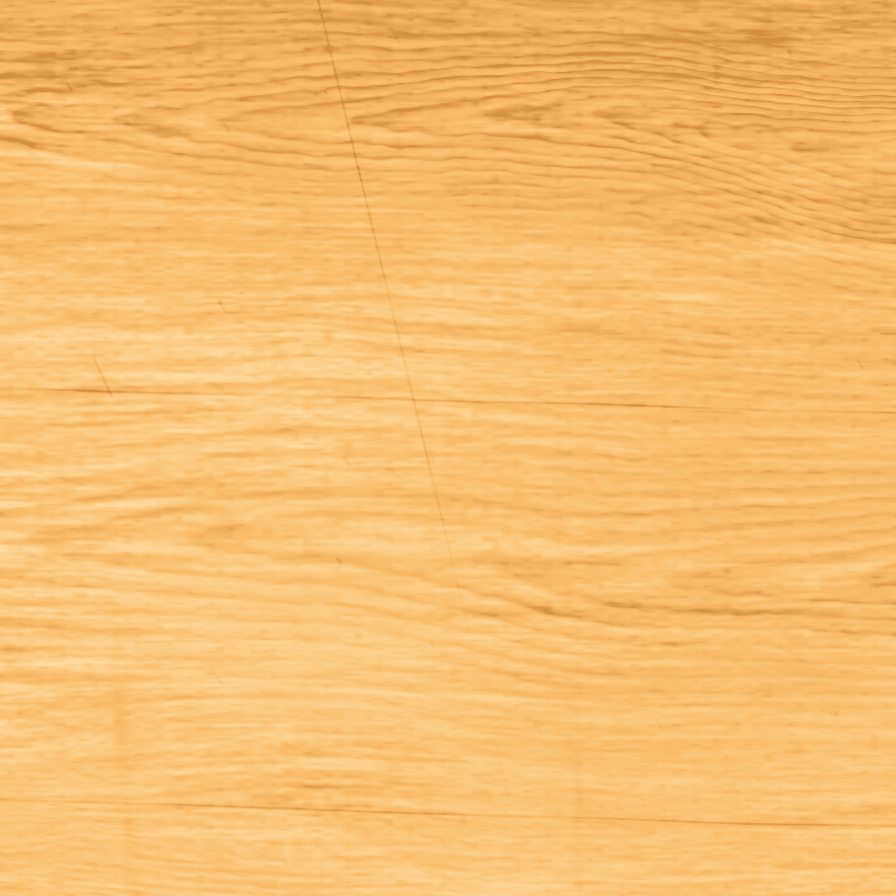
Give the GLSL for this texture, as a three.js fragment shader.

```glsl
varying vec2 vUv;

const vec3 DEEP_WOOD = vec3(0.83, 0.56, 0.25);
const vec3 MID_WOOD = vec3(0.975, 0.738, 0.415);
const vec3 PALE_WOOD = vec3(1.0, 0.855, 0.62);
const float BASE_TONE = 0.645;
const float RING_DEPTH = 0.29;
const float GRAIN_DEPTH = 0.23;
const float BAND_DEPTH = 0.10;
const float VEIN_DEPTH = 0.13;
const float PORE_DEPTH = 0.12;
const float SEAM_TILT = 0.03;
const float SEAM_WIDTH = 0.0016;
const float UPPER_SEAM = 0.568;
const float LOWER_SEAM = 0.107;
const float SCRATCH_WIDTH = 0.0015;
const int SPECK_COUNT = 26;

float hash(vec2 p) {
  vec3 q = fract(p.xyx * 0.1031);
  q += dot(q, q.yzx + 33.33);
  return fract((q.x + q.y) * q.z);
}

float noise(vec2 p) {
  vec2 cell = floor(p);
  vec2 f = fract(p);
  f = f * f * (3.0 - 2.0 * f);
  float low = mix(hash(cell), hash(cell + vec2(1.0, 0.0)), f.x);
  float high = mix(hash(cell + vec2(0.0, 1.0)), hash(cell + 1.0), f.x);
  return mix(low, high, f.y);
}

float signedNoise(vec2 p) {
  return noise(p) - 0.5;
}

// Soft stroke around a segment
float stroke(vec2 p, vec2 a, vec2 b, float width) {
  vec2 along = b - a;
  float h = clamp(dot(p - a, along) / dot(along, along), 0.0, 1.0);
  return 1.0 - smoothstep(0.2 * width, 1.6 * width, length(p - a - along * h));
}

// Nested arches with tips pointing left: thin dark rim, then a pale band
float cathedral(vec2 p, float axis, float spread, float opening, float spacing, float phase, float jag) {
  float dy = p.y - axis;
  float fade = exp(-dy * dy / (spread * spread));
  float level = (sqrt(dy * dy + 0.00014) - opening * p.x * fade) / spacing + phase;
  level += 0.7 * signedNoise(vec2(p.x * 3.5, p.y * 14.0 + 5.0));
  level += jag * signedNoise(vec2(p.x * 45.0, p.y * 90.0));
  float t = fract(level);
  float strength = mix(0.6, 1.0, hash(vec2(floor(level) + 40.0, phase * 50.0)));
  strength *= 0.55 + 0.8 * noise(p * vec2(7.0, 18.0) + 9.0);
  float rim = smoothstep(0.5, 0.84, t) * (1.0 - smoothstep(0.86, 1.0, t));
  float shade = t * t * (1.0 - smoothstep(0.84, 1.0, t));
  float pale = smoothstep(0.0, 0.12, t) * (1.0 - smoothstep(0.12, 0.6, t));
  return (0.75 * rim + 0.5 * shade - 0.45 * pale) * strength * sqrt(fade);
}

// Hair-fine fibres, sparse dark veins and short pores
float fibres(vec2 p) {
  float fine = signedNoise(p * vec2(9.0, 190.0)) + signedNoise(p * vec2(20.0, 290.0) + 31.0);
  fine += 0.8 * signedNoise(p * vec2(90.0, 270.0) + 71.0);
  float bands = signedNoise(p * vec2(1.6, 34.0) + 7.0) + 0.6 * signedNoise(p * vec2(2.5, 75.0) + 17.0);
  float patches = 0.45 + noise(p * vec2(3.0, 9.0) + 23.0);
  float vein = smoothstep(0.7, 0.95, noise(p * vec2(2.6, 95.0) + 57.0));
  float streak = smoothstep(0.72, 0.95, noise(p * vec2(2.2, 90.0) + 47.0));
  float pores = smoothstep(0.62, 0.95, noise(p * vec2(85.0, 270.0) + 3.0));
  return GRAIN_DEPTH * fine * patches + BAND_DEPTH * bands + VEIN_DEPTH * (streak - vein) * patches - PORE_DEPTH * pores;
}

float seam(float height, float x, float at) {
  float wear = smoothstep(0.2, 0.65, noise(vec2(x * 7.0, at * 90.0)));
  float offset = abs(height - at + 0.004 * signedNoise(vec2(x * 6.0, at * 40.0)));
  float line = 1.0 - smoothstep(0.2 * SEAM_WIDTH, 1.6 * SEAM_WIDTH, offset);
  return (0.34 * line + 0.07 * exp(-offset / 0.004)) * mix(0.35, 1.0, wear);
}

// Fine marks scattered at a steep slant
float specks(vec2 p) {
  float marks = 0.0;
  for (int i = 0; i < SPECK_COUNT; i++) {
    float id = float(i) + 1.0;
    vec2 start = vec2(hash(vec2(id, 3.7)), hash(vec2(id, 8.3)));
    vec2 reach = vec2(0.006, -0.009) * (0.2 + hash(vec2(id, 5.1)));
    marks = max(marks, stroke(p, start, start + reach, 0.0018) * hash(vec2(id, 1.9)));
  }
  return marks;
}

void main() {
  vec2 uv = vUv;
  float height = uv.y + SEAM_TILT * uv.x;
  vec2 flow = uv;
  flow.y += 0.022 * signedNoise(uv * vec2(3.0, 6.0)) + 0.006 * signedNoise(uv * vec2(11.0, 16.0));

  // Broad light, darkest along the top
  float tone = BASE_TONE - 0.27 * smoothstep(0.62, 1.0, uv.y);
  tone -= 0.13 * uv.x * smoothstep(0.0, 0.6, uv.y);
  vec2 glow = uv - vec2(0.33, 0.36);
  tone += 0.12 * exp(-8.0 * dot(glow, glow));
  tone += 0.14 * signedNoise(uv * vec2(3.0, 7.0) + 60.0);

  // Growth rings and fibres
  float upperAxis = 0.865 - 0.05 * smoothstep(0.65, 1.0, uv.x);
  float lowerAxis = 0.405 - 0.045 * smoothstep(0.35, 0.7, uv.x);
  tone -= RING_DEPTH * cathedral(flow, upperAxis, 0.085, 0.18, 0.023, 0.42, 0.36);
  tone -= RING_DEPTH * cathedral(flow, lowerAxis, 0.125, 0.13, 0.030, 0.70, 0.16);
  tone += fibres(vec2(flow.x, flow.y + 0.5 * SEAM_TILT * uv.x));

  // Board seams and small knot
  tone -= seam(height, uv.x, UPPER_SEAM) + seam(height, uv.x, LOWER_SEAM);
  vec2 knot = (flow - vec2(0.855, 0.965)) / vec2(0.024, 0.014);
  tone -= 0.22 * exp(-dot(knot, knot));

  // Scratches, specks and faint upright smudges
  float scratch = stroke(uv, vec2(0.355, 1.0), vec2(0.57, 0.1), SCRATCH_WIDTH);
  tone -= 0.22 * scratch * mix(0.15, 1.0, smoothstep(0.25, 0.55, uv.y)) * (0.5 + noise(uv * 30.0));
  tone -= 0.26 * stroke(uv, vec2(0.105, 0.6), vec2(0.125, 0.557), SCRATCH_WIDTH);
  tone -= 0.22 * specks(uv);
  float smudge = exp(-pow((uv.x - 0.15 + 0.08 * uv.y) / 0.009, 2.0));
  smudge += 0.6 * exp(-pow((uv.x - 0.645) / 0.006, 2.0));
  tone -= 0.18 * smudge * (1.0 - smoothstep(0.2, 0.32, uv.y)) * noise(uv * vec2(60.0, 28.0));

  // Compress the darkest tones, then colour
  tone = clamp(tone, 0.0, 1.0);
  float depth = min(tone * 2.0, 1.0);
  vec3 wood = mix(DEEP_WOOD, MID_WOOD, depth * (1.6 - 0.6 * depth));
  wood = mix(wood, PALE_WOOD, max(tone * 2.0 - 1.0, 0.0));
  gl_FragColor = vec4(wood, 1.0);
}
```
